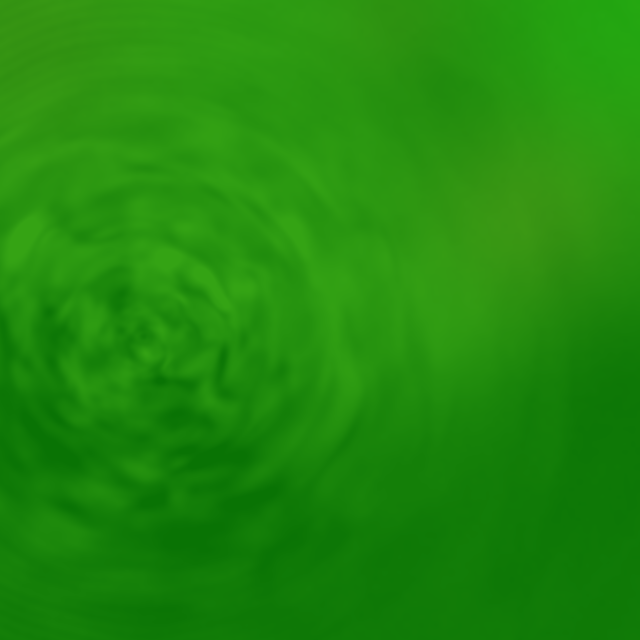
This texture is drawn by a Shadertoy shader. Its source:

```glsl
// Soft green liquid surface: concentric ripples around an off-centre swirl.
// Noise in (direction, radius) space is grainy at the swirl and stretches into
// arcs further out; broad light and dark patches shade the whole canvas.

const vec3 DARK_GREEN = vec3(0.045, 0.460, 0.020);
const vec3 LIGHT_GREEN = vec3(0.205, 0.640, 0.080);
const vec3 OLIVE_SHIFT = vec3(0.045, -0.030, 0.005);
const vec3 COOL_SHIFT = vec3(-0.055, 0.025, -0.010);

const vec2 SWIRL_CENTRE = vec2(0.225, 0.475);
const float CORE_RADIUS = 0.13;      // inside it grains are round
const float ARC_FREQUENCY = 6.0;     // grains along the arcs
const float RADIAL_FREQUENCY = 42.0; // grains across the arcs
const float RADIAL_WIDENING = 0.7;   // ripples broaden outwards
const float CORE_CONTRAST = 1.05;
const float OUTER_CONTRAST = 0.16;
const float FINE_RIPPLE = 0.022;
const float MOTTLE = 0.045;

// Broad patches: centre x, centre y, radius, strength
const int PATCH_COUNT = 9;
const vec4 PATCHES[PATCH_COUNT] = vec4[](
    vec4(0.72, 0.50, 0.13, 0.26),
    vec4(0.83, 0.68, 0.13, 0.14),
    vec4(0.93, 0.44, 0.14, -0.20),
    vec4(0.70, 0.86, 0.13, -0.24),
    vec4(0.99, 0.99, 0.14, 0.14),
    vec4(0.02, 0.40, 0.15, -0.22),
    vec4(0.33, 0.22, 0.12, -0.20),
    vec4(0.08, 0.12, 0.20, 0.14),
    vec4(0.52, 0.45, 0.17, 0.16));

float hash(vec3 p) {
    return fract(sin(dot(p, vec3(127.1, 311.7, 74.7))) * 43758.5453);
}

float noise(vec3 p) {
    vec3 cell = floor(p);
    vec3 f = fract(p);
    f = f * f * (3.0 - 2.0 * f);
    vec2 e = vec2(0.0, 1.0);
    vec4 nearFace = vec4(hash(cell), hash(cell + e.yxx),
                         hash(cell + e.xyx), hash(cell + e.yyx));
    vec4 farFace = vec4(hash(cell + e.xxy), hash(cell + e.yxy),
                        hash(cell + e.xyy), hash(cell + e.yyy));
    vec4 face = mix(nearFace, farFace, f.z);
    vec2 edge = mix(face.xz, face.yw, f.x);
    return mix(edge.x, edge.y, f.y);
}

float glow(vec2 uv, vec2 centre, float radius) {
    vec2 d = (uv - centre) / radius;
    return exp(-dot(d, d));
}

// Grains around the swirl, roughly -0.5 to 0.5
float swirlGrain(vec2 p, float r) {
    float depth = r * RADIAL_FREQUENCY / (1.0 + RADIAL_WIDENING * r);
    vec3 q = vec3(p / (r + CORE_RADIUS) * ARC_FREQUENCY, depth);
    q += 0.8 * (noise(q * 0.7 + 17.0) - 0.5);
    float body = noise(q) * 0.7 + noise(q * 1.8 + 5.3) * 0.3 - 0.5;
    float vein = 1.0 - smoothstep(0.0, 0.3, abs(noise(q * 0.8 + 31.0) - 0.5));
    return body - 0.20 * (vein - 0.5);
}

// Broad shading: light above, dark below, with soft patches
float broadTone(vec2 uv) {
    float slope = uv.y - 0.22 * max(uv.x - 0.5, 0.0);
    float tone = 0.10 + 0.70 * smoothstep(0.08, 0.76, slope);
    for (int i = 0; i < PATCH_COUNT; i++) {
        tone += PATCHES[i].w * glow(uv, PATCHES[i].xy, PATCHES[i].z);
    }
    return tone + 0.12 * (noise(vec3(uv * 5.0, 2.5)) - 0.5);
}

void mainImage(out vec4 fragColor, in vec2 fragCoord) {
    vec2 uv = fragCoord / iResolution.xy;
    vec2 p = uv - SWIRL_CENTRE;
    float r = length(p);

    // Ripples fade away from the swirl
    float contrast = mix(CORE_CONTRAST, OUTER_CONTRAST, smoothstep(0.10, 0.58, r));
    float tone = broadTone(uv) + contrast * swirlGrain(p, r);

    // Faint fine rings towards the upper left, and slight mottling overall
    float ringMask = smoothstep(0.25, 0.50, r) * smoothstep(0.7, 0.0, uv.x);
    float ringPhase = r * 330.0 + 6.0 * noise(vec3(uv * 9.0, 8.0));
    tone += FINE_RIPPLE * ringMask * sin(ringPhase);
    tone += MOTTLE * (noise(vec3(uv * 85.0, 4.5)) - 0.5);

    // Colour ramp with olive and cool regions
    vec3 colour = mix(DARK_GREEN, LIGHT_GREEN, clamp(tone, -0.05, 1.0));
    float olive = glow(uv, vec2(0.83, 0.67), 0.16)
                + 0.8 * glow(uv, vec2(0.02, 0.96), 0.20)
                + 0.5 * glow(uv, vec2(0.62, 0.97), 0.10);
    colour += OLIVE_SHIFT * olive;
    colour += COOL_SHIFT * glow(uv, vec2(0.98, 0.98), 0.20);
    fragColor = vec4(colour, 1.0);
}
```
